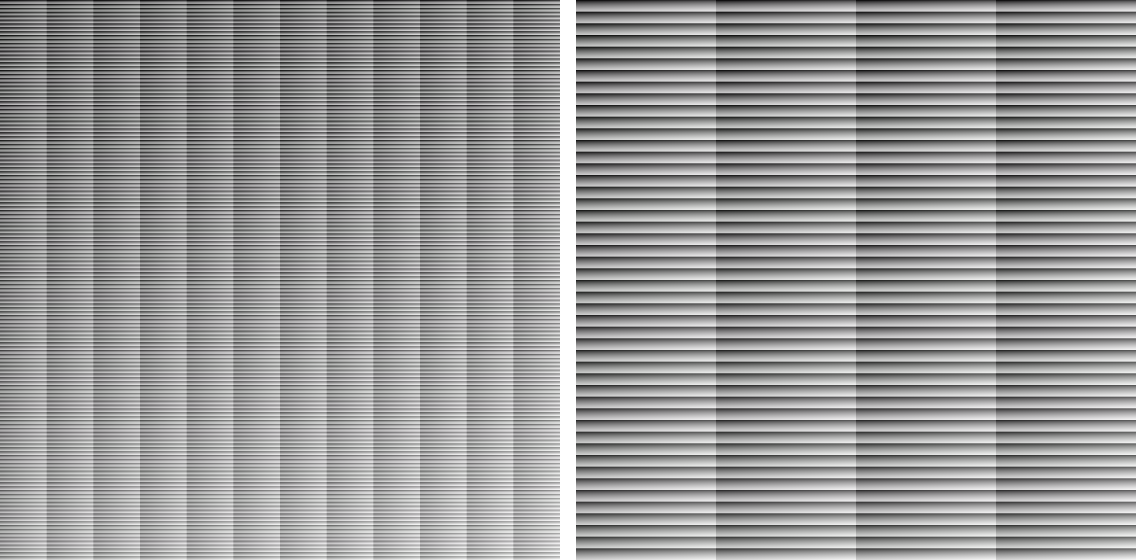
Left: the whole. Right: its middle third, enlarged.
This pattern is drawn by a Shadertoy shader. Its source:

```glsl
// Twelve columns of thin grey slats, each slat a dark-to-light ramp, paling toward the bottom right.

const float COLUMNS = 12.0;
const float SLATS = 144.0;
const float TINT_PERIOD = 7.0;
const float TAU = 6.2831853;
const int SAMPLES = 6;

// Brightness ramp down one slat, from its shaded top to its lit lower edge
float slatShade(float ramp, float across, vec2 place) {
    float dark = -0.27 + 0.50 * place.y + 0.21 * across + 0.065 * place.x;
    float light = 0.74 + 0.09 * place.y + 0.13 * across + 0.065 * place.x;
    return clamp(mix(dark, light, pow(ramp, 0.61)), 0.0, 1.0);
}

// Faint green to violet drift from slat to slat
vec3 slatTint(float slat, float strength) {
    float wave = cos(TAU * (slat - 2.3) / TINT_PERIOD);
    return strength * wave * vec3(-0.5, 1.0, -0.6);
}

// Colour at a place measured from the top left, 0 to 1
vec3 slatColour(vec2 place) {
    vec2 cell = place * vec2(COLUMNS, SLATS);
    vec2 local = fract(cell);
    float shade = slatShade(local.y, local.x, place);
    return vec3(shade) + slatTint(floor(cell.y), 0.003);
}

void mainImage(out vec4 fragColor, in vec2 fragCoord) {
    vec3 total = vec3(0.0);

    // Average over the whole pixel so the fine slats stay even
    for (int j = 0; j < SAMPLES; j++) {
        for (int i = 0; i < SAMPLES; i++) {
            vec2 offset = (vec2(i, j) + 0.5) / float(SAMPLES) - 0.5;
            vec2 uv = (fragCoord + offset) / iResolution.xy;
            total += slatColour(vec2(uv.x, 1.0 - uv.y));
        }
    }

    fragColor = vec4(total / float(SAMPLES * SAMPLES), 1.0);
}
```
